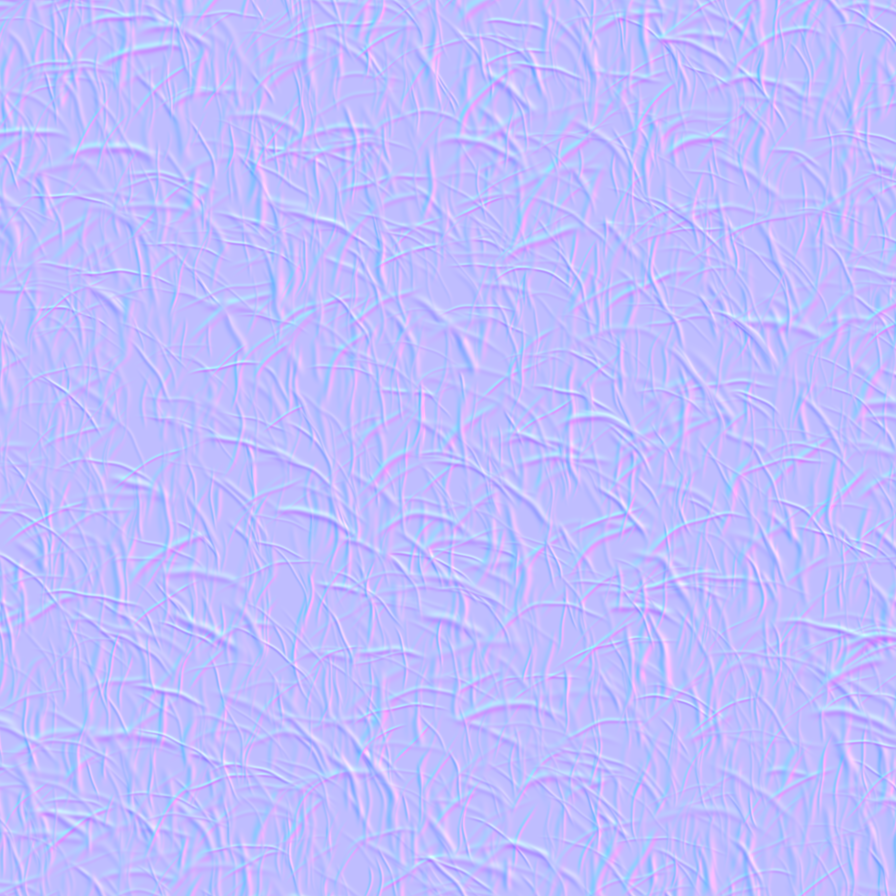
Reproduce this texture map procedurally as a WebGL 2 fragment shader.

```glsl
#version 300 es
precision highp float;
// Normal map of matted grass: overlapping arched blades drawn as fine ridges.

#define CELLS 12.0        // grid cells across the canvas
#define BLADES 20         // blades rooted in each cell
#define WIDTH_MIN 0.0013  // ridge half width, canvas units
#define WIDTH_MAX 0.0036
#define OCCLUSION 0.6     // how far a blade hides those below it
#define RELIEF vec2(0.165, 0.15)
#define WOBBLE 0.0012
#define FLAT_COLOR vec3(0.75, 0.742, 1.0)

uniform vec2 u_resolution;
out vec4 fragColor;

const float PI = 3.14159265;

// Integer hash: three random values in 0..1.
vec3 hash3(uvec3 v) {
    v = v * 1664525u + 1013904223u;
    v.x += v.y * v.z; v.y += v.z * v.x; v.z += v.x * v.y;
    v ^= v >> 16u;
    v.x += v.y * v.z; v.y += v.z * v.x; v.z += v.x * v.y;
    return vec3(v >> 8u) / 16777216.0;
}

// Layered sines that keep the blades from being perfect arcs.
vec2 wobble(vec2 p) {
    return WOBBLE * (sin(p.yx * 71.0 + p * 37.0)
                   + 0.6 * sin(p.yx * 143.0 - p * 59.0 + 1.7));
}

// Lays one blade over the slope gathered so far.
vec2 addBlade(vec2 slope, vec2 p, vec2 cell, uint index) {
    uvec3 seed = uvec3(uvec2(cell + 16.0), index);
    vec3 place = hash3(seed);
    vec2 fromMiddle = p - (cell + place.xy) / CELLS;
    float reach = length(fromMiddle) * CELLS;
    if (reach > 0.98) return slope;

    vec3 form = hash3(seed + uvec3(57u, 131u, 211u));
    vec3 finish = hash3(seed + uvec3(307u, 19u, 83u));

    // Mostly steep flanks, with some nearly level arch tops.
    float tilt = 1.72 * form.x * form.x - 0.12;
    float angle = place.z < 0.57 ? tilt : PI - tilt;
    float halfLength = mix(0.25, 0.7, form.y) + 0.27 * pow(form.x, 4.0);
    if (reach > halfLength) return slope;

    // Signed distance to a circular arc through the blade middle.
    float radius = mix(0.8, 3.0, form.z) / CELLS;
    vec2 fromCenter = fromMiddle + radius * vec2(cos(angle), sin(angle));
    float centerDist = max(length(fromCenter), 1e-5);
    float width = mix(WIDTH_MIN, WIDTH_MAX, finish.x * finish.x);
    float across = (centerDist - radius) / width;

    // Rounded ridge whose ends fade out.
    float taper = 1.0 - smoothstep(0.45, 1.0, reach / halfLength);
    float strength = taper * mix(0.25, 1.25, finish.y * finish.y);
    float ridge = exp(-0.5 * across * across);
    vec2 bladeSlope = fromCenter / centerDist * across * ridge * 1.65;
    float cover = OCCLUSION * ridge * taper;
    return slope * (1.0 - cover) + bladeSlope * strength;
}

void main() {
    vec2 p = gl_FragCoord.xy / u_resolution.y;
    p += wobble(p);
    vec2 home = floor(p * CELLS);

    // Blades of this cell and its neighbours, in a fixed stacking order.
    vec2 slope = vec2(0.0);
    for (int y = -1; y <= 1; y++)
        for (int x = -1; x <= 1; x++)
            for (int i = 0; i < BLADES; i++)
                slope = addBlade(slope, p, home + vec2(x, y), uint(i));

    // Slope tints red and green around the flat colour.
    vec3 color = FLAT_COLOR + vec3(slope * RELIEF, 0.0);
    fragColor = vec4(clamp(color, 0.0, 1.0), 1.0);
}
```
